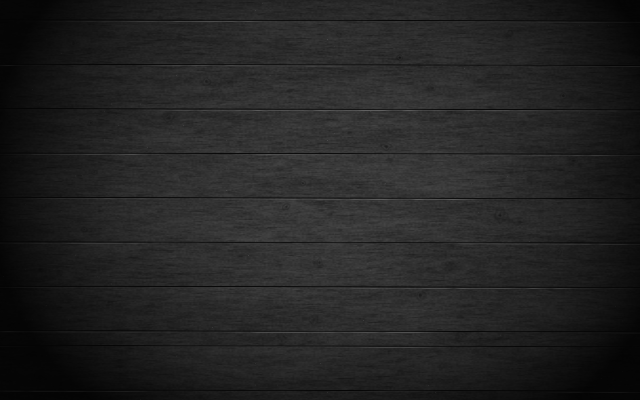
Write a Shadertoy shader that draws this texture.

```glsl
// Lengths are fractions of the canvas height
const float FIRST_SEAM = 0.0510;
const float PITCH = 0.1110;
const float NARROW_ID = 7.0;       // one plank is ripped thinner
const float NARROW_HEIGHT = 0.037;
const float SEAM_TILT = 0.003;
const float GAP_HALF_WIDTH = 0.0011;
const float RIM_OFFSET = 0.0031;
const float RIM_HALF_WIDTH = 0.0009;
const float KNOT_CELL = 0.30;
const float KNOT_CHANCE = 0.68;
const float SPECK_CELL = 0.018;
const vec2 LIGHT_CENTER = vec2(0.52, 0.55);
const vec2 FALLOFF = vec2(0.86, 0.45);
const vec3 WOOD_LIT = vec3(0.221);
const vec3 WOOD_SHADE = vec3(0.020);
const vec3 GAP_COLOR = vec3(0.015);
const vec3 RIM_COLOR = vec3(0.42);

float hash(vec2 p) {
    vec3 q = fract(vec3(p.xyx) * 0.1031);
    q += dot(q, q.yzx + 33.33);
    return fract((q.x + q.y) * q.z);
}

float noise(vec2 p) {
    vec2 i = floor(p), f = fract(p);
    f = f * f * (3.0 - 2.0 * f);
    return mix(mix(hash(i), hash(i + vec2(1, 0)), f.x),
               mix(hash(i + vec2(0, 1)), hash(i + vec2(1, 1)), f.x), f.y);
}

float fbm(vec2 p) {
    float sum = 0.0, amp = 0.5;
    for (int i = 0; i < 4; i++) {
        sum += amp * noise(p);
        p = p * 2.03 + 17.1;
        amp *= 0.5;
    }
    return sum;
}

// Returns plank index, distance below its upper seam, and its height
vec3 plankAt(float depth) {
    float narrowTop = FIRST_SEAM + NARROW_ID * PITCH;
    float below = depth - narrowTop;
    if (below >= 0.0 && below < NARROW_HEIGHT) return vec3(NARROW_ID, below, NARROW_HEIGHT);
    bool lower = below >= NARROW_HEIGHT;
    float row = (depth - (lower ? narrowTop + NARROW_HEIGHT : FIRST_SEAM)) / PITCH;
    return vec3(floor(row) + (lower ? NARROW_ID + 1.0 : 0.0), fract(row) * PITCH, PITCH);
}

// Returns knot darkness and the bend of the grain around the knots
vec2 knotsAt(vec2 pos, float id, float height) {
    vec2 result = vec2(0.0);
    float cell = floor(pos.x / KNOT_CELL);
    for (float k = -1.0; k <= 1.0; k++) {
        vec2 key = vec2(cell + k + 40.0, id * 7.0 + 23.0);
        if (hash(key) > KNOT_CHANCE) continue;
        vec2 center = vec2((cell + k + 0.15 + 0.7 * hash(key + 3.7)) * KNOT_CELL,
                           height * mix(0.15, 0.85, hash(key + 8.3)));
        float radius = mix(0.007, 0.018, hash(key + 5.1));
        vec2 d = (pos - center) * vec2(0.85, 1.0);
        float r = length(d) / radius + 0.9 * noise(pos * 120.0);
        float rings = 0.55 + 0.45 * sin(r * 6.0);
        result.x += mix(0.25, 1.0, hash(key + 1.9)) * rings * (1.0 - smoothstep(0.6, 1.7, r));
        vec2 spread = d * vec2(0.45, 1.0) / radius;
        result.y += d.y * exp(-0.25 * dot(spread, spread));
    }
    return result;
}

float line(float d, float halfWidth, float px) {
    return 1.0 - smoothstep(halfWidth - 0.5 * px, halfWidth + 0.5 * px, abs(d));
}

void mainImage(out vec4 fragColor, in vec2 fragCoord) {
    vec2 uv = fragCoord / iResolution.xy;
    float px = 1.0 / iResolution.y;
    float x = fragCoord.x * px;
    float depth = 1.0 - uv.y - SEAM_TILT * (uv.x - 0.5);
    vec3 plank = plankAt(depth);
    float id = plank.x;
    vec2 pos = vec2(x, plank.y);

    // Grain, bent by knots and a slow waviness
    vec2 knot = knotsAt(pos, id, plank.z);
    vec2 g = vec2(x + id * 5.3 + 20.0, pos.y + id * 0.37 + 2.0);
    g.y += 0.018 * noise(g * vec2(3.0, 9.0)) - 0.7 * knot.y;
    float fine = fbm(g * vec2(30.0, 220.0)) - 0.47;
    float streak = fbm(g * vec2(4.0, 46.0)) - 0.47;
    float stain = fbm(g * vec2(3.0, 10.0)) - 0.47;
    float grit = noise(vec2(x * 210.0, depth * 290.0)) - 0.5;
    float pores = smoothstep(0.74, 0.95, noise(g * vec2(40.0, 260.0)));
    float tone = 1.0 + 0.42 * fine + 0.24 * streak + 0.36 * stain + 0.20 * grit;
    tone += 0.08 * (hash(vec2(id + 9.0, 4.0)) - 0.5);
    tone *= (1.0 - 0.16 * pores) * (1.0 - 0.48 * min(knot.x, 1.0));

    // Light stays even in the middle and drops near the borders
    vec2 reach = pow(abs(uv - LIGHT_CENTER) * 2.0, vec2(2.3));
    float fall = clamp(dot(reach, FALLOFF), 0.0, 1.0);
    float light = 1.0 - fall;
    vec3 color = mix(WOOD_LIT, WOOD_SHADE, fall) * tone;

    // Sparse pale scuffs
    vec2 speckPos = vec2(x, depth) / SPECK_CELL;
    float speck = step(0.98, hash(floor(speckPos) + 51.0));
    speck *= line(length(fract(speckPos) - 0.5) * SPECK_CELL, 0.001, px);
    color += 0.08 * speck * (0.25 + light);

    // Thin uneven gaps and the worn rim under each one
    float gap = line(min(pos.y, plank.z - pos.y), GAP_HALF_WIDTH, px);
    float strength = 0.55 + 0.45 * noise(vec2(x * 7.0 + 60.0, floor(depth / PITCH + 0.5) * 5.0 + 20.0));
    float wear = smoothstep(0.30, 0.75, noise(vec2(x * 4.0 + id * 13.0 + 200.0, id + 30.0)));
    wear *= 0.35 + 0.65 * noise(vec2(x * 45.0, id * 3.0 + 50.0));
    float rim = line(pos.y - RIM_OFFSET, RIM_HALF_WIDTH, px);
    color = mix(color, RIM_COLOR * (0.3 + 0.7 * light), rim * wear);
    color = mix(color, GAP_COLOR, gap * strength);
    fragColor = vec4(clamp(color, 0.0, 1.0), 1.0);
}
```
